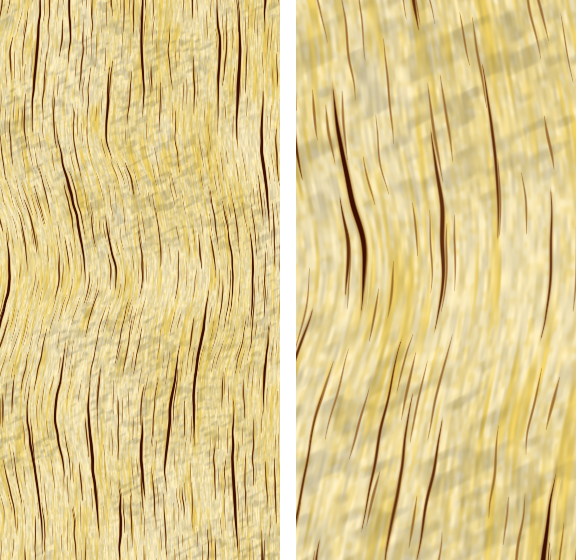
Left, the full canvas; right, a detail of the centre.
This texture is drawn by a Shadertoy shader. Its source:

```glsl
#define BEND 0.10          // large sway of the grain
#define WOBBLE 0.022       // small sway of the grain
#define JAG 0.005          // raggedness of crack edges
#define SPLIT_WIDTH 0.0052 // half widths of the three crack sizes
#define CHECK_WIDTH 0.0024
#define HAIR_WIDTH 0.0017
#define GOLD_AMOUNT 0.9
#define GRAIN_CONTRAST 0.15
#define EDGE 0.0012

const vec3 CREAM = vec3(0.94, 0.885, 0.71);
const vec3 STRAW = vec3(0.91, 0.83, 0.56);
const vec3 GOLD  = vec3(0.90, 0.78, 0.36);
const vec3 OCHRE = vec3(0.75, 0.57, 0.25);
const vec3 BROWN = vec3(0.50, 0.29, 0.11);
const vec3 DARK  = vec3(0.24, 0.06, 0.01);

float hash(vec2 p) {
    vec3 q = fract(p.xyx * 0.1031);
    q += dot(q, q.yzx + 33.33);
    return fract((q.x + q.y) * q.z);
}

float noise(vec2 p) {
    vec2 i = floor(p), f = fract(p);
    f = f * f * (3.0 - 2.0 * f);
    return mix(mix(hash(i), hash(i + vec2(1, 0)), f.x),
               mix(hash(i + vec2(0, 1)), hash(i + vec2(1, 1)), f.x), f.y);
}

// Signed distance to tapered cracks, at most one in each cell
float cracks(vec2 p, vec2 cell, float density, float width, float seed) {
    float column = floor(p.x / cell.x);
    float y = p.y / cell.y + hash(vec2(column, seed));
    vec2 id = vec2(column, floor(y)) + seed;
    if (hash(id) > density) return 1.0;
    float along = 2.0 * fract(y) - 1.0;
    float t = along / mix(0.35, 0.8, hash(id + 17.3));
    float slant = 0.3 * (hash(id + 31.7) - 0.5);
    float center = mix(0.25, 0.75, hash(id + 47.1)) + slant * along;
    float halfWidth = width * mix(0.45, 1.0, hash(id + 63.9)) * (1.0 - t * t);
    halfWidth -= 0.02 * max(abs(t) - 1.0, 0.0);
    return abs(fract(p.x / cell.x) - center) * cell.x - halfWidth;
}

float cover(float d, float soft) {
    return 1.0 - smoothstep(-soft, soft, d);
}

void mainImage(out vec4 fragColor, in vec2 fragCoord) {
    vec2 p = fragCoord / iResolution.x;
    float soft = max(EDGE, 0.6 / iResolution.x);

    // Bend the grain
    vec2 q = p + 10.0;
    q.x += BEND * (noise(p * vec2(1.5, 1.9) + 3.0) - 0.5);
    q.x += WOBBLE * (noise(p * vec2(5.0, 6.0) + 20.0) - 0.5);
    vec2 jagged = q;
    jagged.x += JAG * (noise(p * vec2(30.0, 22.0) + 40.0) - 0.5);

    // Pale wood with soft blotches and long fibres
    float blotch = noise(p * vec2(7.0, 4.0) + 60.0);
    float fibre = noise(q * vec2(105.0, 7.0));
    float thread = noise(q * vec2(210.0, 18.0));
    float speckle = noise(q * vec2(190.0, 120.0));
    float tone = 0.35 * blotch + 0.3 * thread + 0.35 * speckle;
    vec3 color = mix(CREAM, STRAW, smoothstep(0.3, 0.68, tone));
    float gold = smoothstep(0.52, 0.88, 0.65 * fibre + 0.35 * thread + 0.12 * (blotch - 0.5));
    color = mix(color, GOLD, GOLD_AMOUNT * gold);

    // Fine grain and faint slanting rays
    float ray = noise(vec2(p.x * 34.0 + p.y * 20.0, p.y * 75.0 - p.x * 40.0));
    float rayPatch = smoothstep(0.4, 0.75, noise(p * vec2(6.0, 5.0) + 80.0));
    color *= 1.0 + GRAIN_CONTRAST * (noise(q * vec2(240.0, 45.0) + 9.0) - 0.5);
    color *= 1.0 - 0.12 * rayPatch * smoothstep(0.4, 0.9, ray);

    // Three sizes of crack
    float hair = cracks(jagged, vec2(0.017, 0.16), 0.55, HAIR_WIDTH, 5.0);
    float check = cracks(jagged, vec2(0.037, 0.30), 0.55, CHECK_WIDTH, 23.0);
    float split = cracks(jagged, vec2(0.088, 0.74), 0.62, SPLIT_WIDTH, 41.0);

    // Golden rims, lit on one side, then the dark cores
    float rim = max(cover(check - 0.001, soft * 1.6), cover(split - 0.002, soft * 1.6));
    vec2 litSide = jagged - vec2(0.007, 0.0);
    float lit = cover(cracks(litSide, vec2(0.088, 0.74), 0.62, SPLIT_WIDTH, 41.0), soft);
    color = mix(color, CREAM * 1.05, 0.6 * lit);
    color = mix(color, OCHRE, 0.65 * rim);
    color = mix(color, mix(OCHRE, BROWN, 0.6), 0.9 * cover(hair, soft));
    color = mix(color, mix(BROWN, DARK, 0.5), cover(check, soft));
    color = mix(color, DARK, cover(split, soft));

    fragColor = vec4(clamp(color, 0.0, 1.0), 1.0);
}
```
